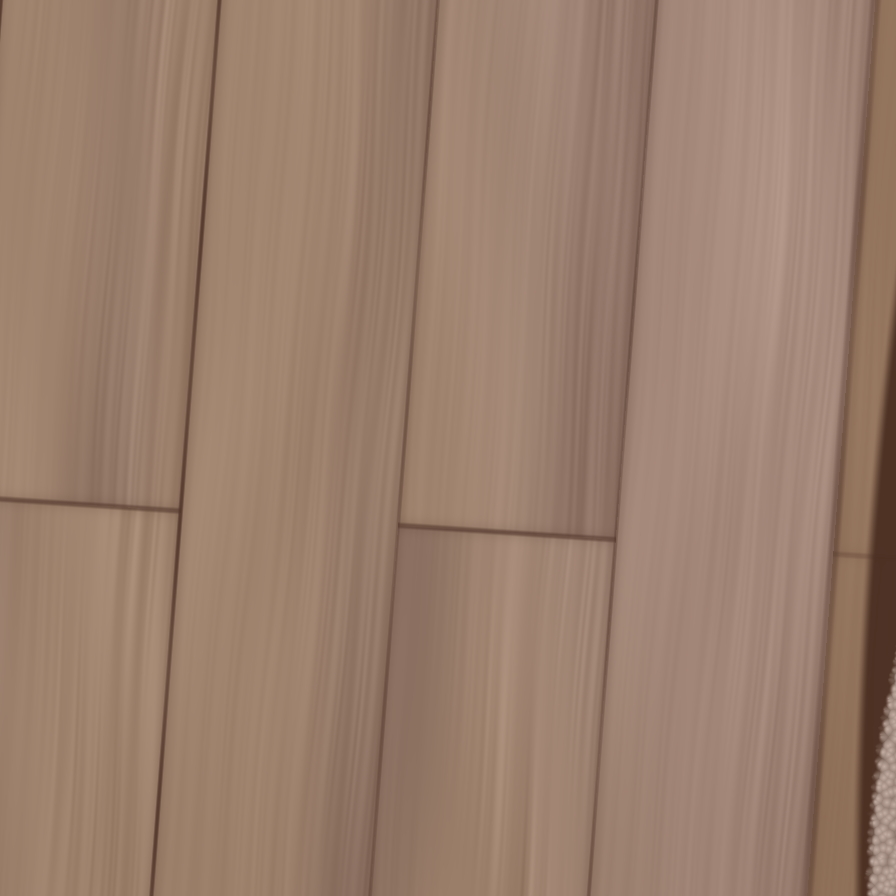
A Shadertoy shader for this texture:

```glsl
// Slightly slanted wooden floor boards with staggered end joints, a dark edge
// strip and a corner of carpet. Boards come from fract() of a sheared axis,
// grain from layered sines, and the carpet pile from cellular noise.

const float BOARD_WIDTH = 0.244;
const float FIRST_SEAM = 0.169;    // x of the first full seam at the bottom
const float BOARD_SLANT = 0.076;   // sideways shift of seams per unit height
const float JOINT_HEIGHT = 0.443;
const float JOINT_SLANT = 0.066;
const float SEAM_HALF_WIDTH = 0.0018;
const float JOINT_HALF_WIDTH = 0.0022;
const float GRAIN_STRENGTH = 0.034;
const float PILE_SCALE = 120.0;

const vec3 WARM_WOOD = vec3(0.633, 0.522, 0.436);
const vec3 PINK_WOOD = vec3(0.640, 0.530, 0.475);
const vec3 MAUVE_WOOD = vec3(0.535, 0.430, 0.378);
const vec3 STRIP_WOOD = vec3(0.575, 0.450, 0.350);
const vec3 SEAM_COLOR = vec3(0.310, 0.205, 0.160);
const vec3 EDGE_COLOR = vec3(0.280, 0.175, 0.125);
const vec3 CARPET_COLOR = vec3(0.660, 0.575, 0.535);

vec2 hash2(vec2 p) {
    vec2 q = vec2(dot(p, vec2(127.1, 311.7)), dot(p, vec2(269.5, 183.3)));
    return fract(sin(q) * 43758.54);
}

// Distance to the closest scattered point
float cellular(vec2 p) {
    vec2 cell = floor(p);
    float nearest = 2.0;
    for (int j = -1; j <= 1; j++)
    for (int i = -1; i <= 1; i++) {
        vec2 c = cell + vec2(i, j);
        nearest = min(nearest, length(c + hash2(c) - p));
    }
    return nearest;
}

// Long streaks: sines across the board that bend and fade along it
float woodGrain(float across, float along, float seed) {
    float x = across + 0.018 * sin(along * 5.0 + seed)
            + 0.007 * sin(along * 13.0 + seed * 2.3 + across * 6.0);
    float sum = 0.0, freq = 17.0;
    for (int i = 0; i < 7; i++) {
        float k = float(i);
        float fade = 0.55 + 0.45 * sin(along * (3.0 + 1.7 * k) + seed * (k + 1.0) + x * 11.0);
        sum += fade * sin(x * freq + seed * (2.0 + k) + 1.4 * sin(x * freq * 0.37 + k));
        freq *= 1.47;
    }
    return sum / 2.6;
}

// Soft line mask: 1 on the line, 0 away from it
float lineMask(float dist, float halfWidth, float soft) {
    return 1.0 - smoothstep(halfWidth - soft * 0.5, halfWidth + soft, dist);
}

float bump(float x, float width) {
    return exp(-x * x / (width * width));
}

void mainImage(out vec4 fragColor, in vec2 fragCoord) {
    vec2 uv = fragCoord / iResolution.xy;
    float soft = max(0.0025, 1.0 / iResolution.y);

    // Board layout
    float row = (uv.x - FIRST_SEAM - BOARD_SLANT * uv.y) / BOARD_WIDTH;
    float board = floor(row);
    float across = fract(row);
    float jointed = mod(board, 2.0);
    float jointOffset = uv.y - JOINT_HEIGHT + JOINT_SLANT * uv.x;
    float lower = jointed * smoothstep(soft, -soft, jointOffset);
    float seed = 6.28 * hash2(vec2(board, jointed * step(jointOffset, 0.0)) + 3.0).x;

    // Wood tone: warm to pink over the floor, one mauve band per board
    vec3 color = mix(WARM_WOOD, PINK_WOOD, smoothstep(0.45, 0.85, uv.x + 0.12 * uv.y));
    float bandCenter = mix(0.88 - 0.26 * step(board, -0.5), 0.04, lower);
    bandCenter += 0.04 * sin(uv.y * 6.0 + seed);
    float band = bump(across - bandCenter, 0.24);
    band *= 0.62 + 0.2 * sin(uv.y * 4.0 + seed * 1.7);
    band *= 1.0 - 0.6 * step(1.5, board);
    color = mix(color, MAUVE_WOOD, band);
    color = mix(color, STRIP_WOOD, 0.85 * step(2.5, board));

    // Grain, stronger towards the right side of each board
    float streaks = woodGrain(across, uv.y, seed);
    color += GRAIN_STRENGTH * mix(0.35, 1.0, smoothstep(0.3, 0.85, across)) * streaks;
    color += 0.008 * sin(across * 9.0 + 3.0 * sin(uv.y * 4.0 + seed));

    // Light sheen at the upper right, darker lower corners
    float sheen = bump(uv.x - 0.88, 0.09) * bump(uv.y - 0.75, 0.3);
    color += 0.045 * sheen * (1.0 - step(2.5, board));
    color -= 0.018 * (1.0 - smoothstep(0.0, 0.3, uv.y));

    // Seams between boards, each with its own depth
    float seam = floor(row + 0.5);
    float seamDist = abs(row - seam) * BOARD_WIDTH;
    float wide = step(2.5, seam);
    float depth = 0.58 + 0.32 * step(seam, 0.5) - 0.06 * wide;
    depth *= 0.9 + 0.1 * sin(uv.y * 19.0 + seam * 4.0);
    float gap = lineMask(seamDist, SEAM_HALF_WIDTH + 0.003 * wide, soft * (1.0 + wide));
    color = mix(color, SEAM_COLOR, max(depth * gap, 0.2 * bump(seamDist, 0.009)));

    // End joints on every second board
    float jointDist = abs(jointOffset);
    float joint = 0.5 * lineMask(jointDist, JOINT_HALF_WIDTH, soft) + 0.12 * bump(jointDist, 0.009);
    color = mix(color, SEAM_COLOR, jointed * joint * (1.0 - 0.5 * wide));

    // Curved dark edge strip, then carpet with a ragged border
    float edgeX = 0.957 + 0.096 * uv.y * uv.y;
    color = mix(color, EDGE_COLOR, 0.92 * smoothstep(-0.007, 0.007, uv.x - edgeX));
    float pile = cellular(uv * PILE_SCALE);
    float carpetX = edgeX + 0.013 + 0.35 * uv.y * uv.y + 0.006 * (pile - 0.5);
    vec3 carpet = CARPET_COLOR + 0.22 * (0.45 - pile);
    color = mix(color, carpet, smoothstep(-0.004, 0.006, uv.x - carpetX));

    fragColor = vec4(clamp(color, 0.0, 1.0), 1.0);
}
```
